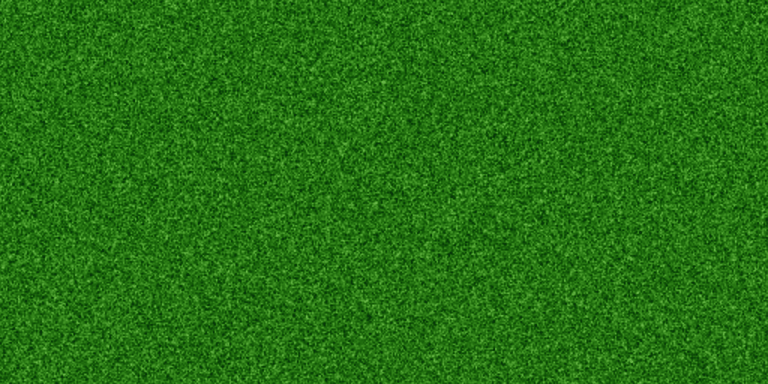
Reproduce this texture procedurally as a WebGL 1 fragment shader.

```glsl
precision highp float;
// Dense lawn: fine, directionless green grain with bell-shaped contrast.

uniform vec2 u_resolution;

float hash(vec2 p) {
  vec3 q = fract(vec3(p.xyx) * vec3(0.1031, 0.1030, 0.0973));
  q += dot(q, q.yzx + 33.33);
  return fract((q.x + q.y) * q.z);
}

// Roughly normal random value per cell, with mean 0 and deviation 1
float bellHash(vec2 cell) {
  float sum = hash(cell) + hash(cell + 617.3) + hash(cell + 1291.7);
  return (sum - 1.5) * 2.0;
}

// Soft grains blended from nearby cells, scaled to keep contrast even
float grain(vec2 p) {
  vec2 cell = floor(p);
  float total = 0.0;
  float energy = 0.0;
  for (int y = -1; y <= 1; y++) {
    for (int x = -1; x <= 1; x++) {
      vec2 site = cell + vec2(float(x), float(y));
      vec2 away = site + 0.5 - p;
      float weight = exp(-2.1 * dot(away, away));
      total += weight * bellHash(site + 19.0);
      energy += weight * weight;
    }
  }
  return total / sqrt(energy);
}

// Deep green through leaf green to yellowish tips
vec3 grassColor(float light) {
  vec3 middle = vec3(0.140, 0.445, 0.065);
  vec3 slope = vec3(0.060, 0.081, 0.036);
  vec3 bend = vec3(0.007, 0.0, 0.0095);
  return middle + light * (slope + light * bend);
}

void main() {
  // 256 grain cells span the canvas height
  vec2 p = gl_FragCoord.xy / u_resolution.y * 256.0;
  float light = clamp(grain(p), -2.8, 3.2);
  gl_FragColor = vec4(clamp(grassColor(light), 0.0, 1.0), 1.0);
}
```
